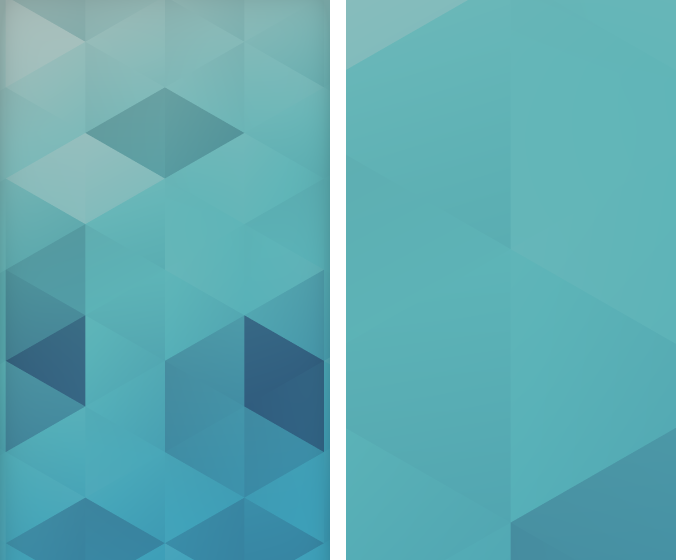
Left, the full canvas; right, a detail of the centre.
Give the GLSL for this background, as a Shadertoy shader.

```glsl
// Low-poly backdrop: triangular facets fading from pale grey-teal to deep blue.

// Lattice, in units of canvas height
const vec2 ORIGIN = vec2(0.0104, 0.030);   // a lattice corner
const vec2 STEP = vec2(0.142, 0.1628);     // column width, triangle side

// Colours
const vec3 PALE = vec3(0.66, 0.75, 0.73);
const vec3 AQUA = vec3(0.37, 0.71, 0.72);
const vec3 AZURE = vec3(0.24, 0.63, 0.73);
const vec3 SHADE_HIGH = vec3(0.20, 0.40, 0.43);
const vec3 SHADE_LOW = vec3(0.16, 0.28, 0.43);
const vec3 GLINT = vec3(0.74, 0.78, 0.77);

// Variation
const float FACET_JITTER = 0.045;
const float FACET_SHEEN = 0.10;
const float EDGE_DARKEN = 0.12;
const int SAMPLES = 3;

// Soft folds of light and shade: centre, then radii
const int FOLD_COUNT = 10;
const vec4 FOLDS[FOLD_COUNT] = vec4[](
    vec4(0.080, 0.355, 0.072, 0.098),   // lower left hollow
    vec4(0.510, 0.310, 0.065, 0.098),   // lower right hollow
    vec4(0.400, 0.277, 0.091, 0.117),   // blue cube
    vec4(0.290, 0.785, 0.098, 0.056),   // upper ridge
    vec4(0.098, 0.557, 0.062, 0.070),   // left wall
    vec4(0.154, 0.681, 0.065, 0.046),   // bright rhombus
    vec4(0.052, 0.935, 0.056, 0.052),   // bright corner
    vec4(0.154, 0.023, 0.117, 0.052),   // base, left
    vec4(0.443, 0.030, 0.104, 0.052),   // base, right
    vec4(0.143, 0.990, 0.065, 0.045));  // top notch
const float FOLD_DEPTH[FOLD_COUNT] = float[](
    0.82, 0.85, 0.42, 0.48, 0.30, -0.55, -0.40, 0.42, 0.34, 0.25);

float hash(vec3 p) {
    p = fract(p * vec3(0.1031, 0.1137, 0.0973));
    p += dot(p, p.yzx + 19.19);
    return fract((p.x + p.y) * p.z);
}

// Sum of folds at a point; positive is shade, negative is light
float foldDepth(vec2 p) {
    float depth = 0.0;
    for (int i = 0; i < FOLD_COUNT; i++) {
        vec2 d = (p - FOLDS[i].xy) / FOLDS[i].zw;
        depth += FOLD_DEPTH[i] * exp(-dot(d, d));
    }
    return depth;
}

vec3 facetColor(vec2 p, float aspect) {
    // Three families of parallel lines cut the plane into triangles
    vec2 g = (p - ORIGIN) / STEP;
    vec3 id = floor(vec3(g.x, g.y + 0.5 * g.x, g.y - 0.5 * g.x));
    float flipped = id.y - id.z - id.x;
    vec2 center = vec2(id.x + (1.0 + flipped) / 3.0, 0.5 * (id.y + id.z + 1.0));
    vec2 local = g - center;

    // Diagonal gradient under the facets
    float t = 1.0 - p.y + 0.25 * p.x / aspect;
    vec3 base = mix(PALE, AQUA, smoothstep(-0.1, 0.62, t));
    base = mix(base, AZURE, smoothstep(0.55, 1.2, t));
    vec3 shade = mix(SHADE_HIGH, SHADE_LOW, smoothstep(0.3, 0.75, t));

    // One tone per facet, with a faint ramp across it
    float depth = foldDepth(ORIGIN + center * STEP);
    float angle = 6.2832 * hash(id + 41.0);
    depth += FACET_JITTER * (2.0 * hash(id + 17.0) - 1.0);
    depth += FACET_SHEEN * dot(local, vec2(cos(angle), sin(angle)));
    vec3 color = mix(base, shade, clamp(depth, 0.0, 0.92));
    return mix(color, GLINT, clamp(-depth, 0.0, 0.6));
}

void mainImage(out vec4 fragColor, in vec2 fragCoord) {
    float aspect = iResolution.x / iResolution.y;

    // Supersampled facet edges
    vec3 color = vec3(0.0);
    for (int j = 0; j < SAMPLES; j++) {
        for (int i = 0; i < SAMPLES; i++) {
            vec2 offset = (vec2(i, j) + 0.5) / float(SAMPLES) - 0.5;
            color += facetColor((fragCoord + offset) / iResolution.y, aspect);
        }
    }
    color /= float(SAMPLES * SAMPLES);

    // Narrow darkening at the sides and top
    vec2 uv = fragCoord / iResolution.xy;
    float side = min(uv.x, 1.0 - uv.x);
    float rim = exp(-side / 0.03) + 0.6 * exp(-(1.0 - uv.y) / 0.03);
    color *= 1.0 - EDGE_DARKEN * min(rim, 1.0);

    fragColor = vec4(color, 1.0);
}
```
